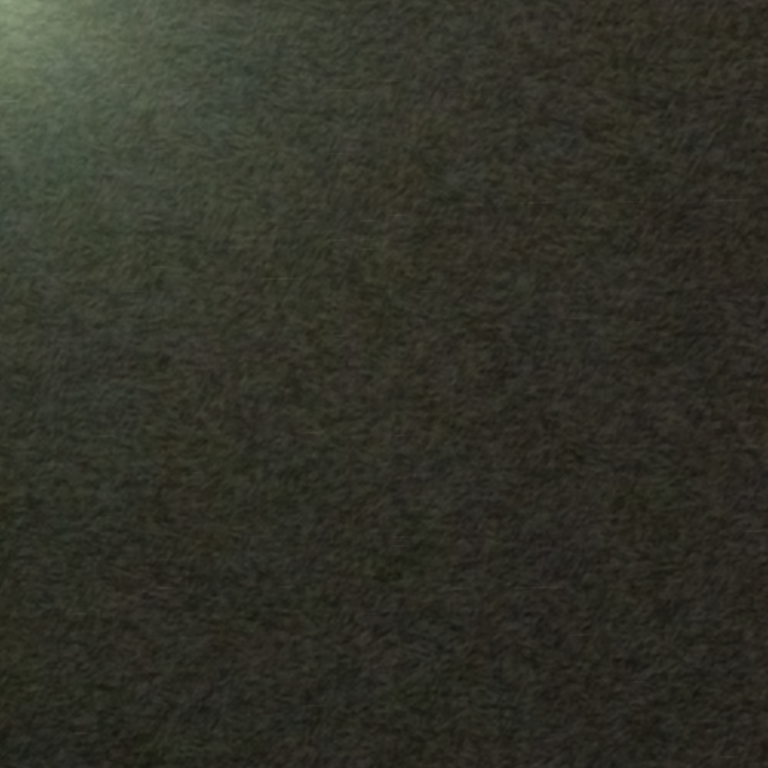
A WebGL 2 fragment shader for this texture:

```glsl
#version 300 es
precision highp float;

uniform vec2 u_resolution;
out vec4 fragColor;

float hash(vec2 cell, float seed) {
    vec3 q = fract(vec3(cell.xyx + seed * 17.3) * vec3(0.1031, 0.1030, 0.0973));
    q += dot(q, q.yzx + 33.33);
    return fract((q.x + q.y) * q.z);
}

// Smooth value noise centred on zero
float noise(vec2 p, float seed) {
    vec2 cell = floor(p);
    vec2 f = fract(p);
    f = f * f * (3.0 - 2.0 * f);
    float low = mix(hash(cell, seed), hash(cell + vec2(1, 0), seed), f.x);
    float high = mix(hash(cell + vec2(0, 1), seed), hash(cell + vec2(1, 1), seed), f.x);
    return mix(low, high, f.y) - 0.5;
}

vec2 rotate(vec2 p, float angle) {
    float c = cos(angle), s = sin(angle);
    return vec2(c * p.x + s * p.y, c * p.y - s * p.x);
}

// Short fibres whose dominant direction drifts across the surface
float fibres(vec2 p) {
    float sum = 0.0;
    float weightSum = 0.0;
    for (int i = 0; i < 4; i++) {
        float seed = float(i) + 1.0;
        float angle = -0.3 + 0.45 * float(i);
        float weight = 0.15 + smoothstep(-0.15, 0.3, noise(p * 32.0, seed + 20.0));
        sum += weight * noise(rotate(p, angle) * vec2(100.0, 210.0), seed);
        weightSum += weight * weight;
    }
    return sum / sqrt(weightSum);
}

// Sparse thin threads, nearly horizontal, with faded ends
float threads(vec2 p, vec2 density, float chance, float seed) {
    vec2 q = rotate(p, 0.015) * density;
    vec2 cell = floor(q);
    vec2 f = fract(q);
    float present = step(1.0 - chance, hash(cell, seed));
    float height = mix(0.4, 0.6, hash(cell, seed + 1.0));
    float line = 1.0 - smoothstep(0.05, 0.38, abs(f.y - height));
    float ends = smoothstep(0.0, 0.45, f.x) * (1.0 - smoothstep(0.55, 1.0, f.x));
    return present * line * ends * (0.4 + 0.6 * hash(cell, seed + 2.0));
}

// Dim surface lit from the upper left corner
vec3 surface(vec2 p) {
    float reach = length((p - vec2(0.0, 1.0)) * vec2(0.95, 1.1));
    float halo = exp(-2.9 * reach);
    float core = exp(-7.0 * reach);
    float level = 0.145 + 0.016 * p.y + 0.24 * halo + 0.2 * core;
    vec3 shade = mix(vec3(1.01, 1.0, 0.79), vec3(0.93, 1.01, 0.82), smoothstep(0.05, 0.5, halo));
    shade *= mix(vec3(0.98, 1.01, 0.99), vec3(1.02, 0.98, 1.01), p.x);
    return level * shade;
}

// Faint patches of green, rust and slate
vec3 tint(vec2 p) {
    float warm = 0.6 * noise(p * 13.0, 31.0) + 0.8 * noise(p * 37.0, 32.0);
    float cool = 0.6 * noise(p * 11.0, 33.0) + 0.8 * noise(p * 31.0, 34.0);
    return warm * vec3(0.015, -0.006, 0.0) + cool * vec3(-0.002, -0.003, 0.024);
}

void main() {
    vec2 p = gl_FragCoord.xy / u_resolution;

    // Grain from fibres, flat streaks, specks and soft mottling
    float grain = 0.076 * fibres(p);
    grain += 0.034 * noise(p * vec2(42.0, 165.0), 41.0);
    grain += 0.030 * noise(p * vec2(250.0, 230.0), 42.0);
    grain += 0.018 * noise(p * vec2(18.0, 30.0), 43.0);

    float thread = threads(p, vec2(12.0, 140.0), 0.008, 51.0);
    thread += 0.8 * threads(p + vec2(0.03, 0.004), vec2(26.0, 160.0), 0.012, 55.0);

    vec3 colour = surface(p) + tint(p);
    colour += grain * vec3(1.0, 1.0, 0.93);
    colour += 0.05 * thread * vec3(1.0, 1.0, 0.85);
    fragColor = vec4(clamp(colour, 0.0, 1.0), 1.0);
}
```
